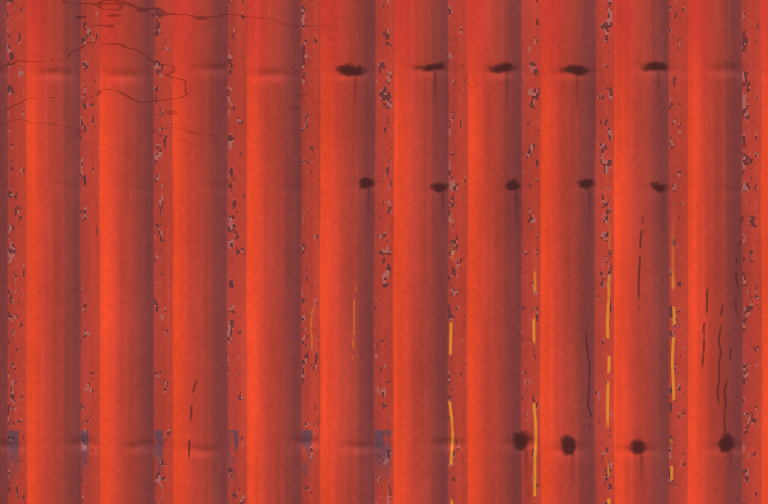
A Shadertoy shader for this texture:

```glsl
float hash(vec2 p) {
    return fract(sin(dot(p, vec2(127.1, 311.7))) * 43758.5453);
}

float noise(vec2 p) {
    vec2 i = floor(p), f = fract(p);
    f = f * f * (3.0 - 2.0 * f);
    return mix(mix(hash(i), hash(i + vec2(1, 0)), f.x),
               mix(hash(i + vec2(0, 1)), hash(i + vec2(1, 1)), f.x), f.y);
}

float fbm(vec2 p) {
    float sum = 0.0, amp = 0.5;
    for (int i = 0; i < 4; i++) {
        sum += amp * noise(p);
        p = p * 2.03 + 17.3;
        amp *= 0.5;
    }
    return sum / 0.9375;
}

// Soft step whose edge never gets thinner than a pixel
float edge(float at, float x, float soft) {
    float w = max(soft, 6.0 / iResolution.x);
    return smoothstep(at - w, at + w, x);
}

// Paint across one corrugation: lit ridge, slope, shaded side, recess
vec3 ribColor(float f, float y) {
    vec3 ridge = mix(vec3(0.90, 0.29, 0.17), vec3(0.80, 0.27, 0.20), smoothstep(0.08, 0.27, f));
    ridge = mix(ridge, vec3(0.76, 0.23, 0.20), 0.75 * smoothstep(0.72, 1.0, y));
    vec3 slope = mix(vec3(0.73, 0.26, 0.20), vec3(0.64, 0.25, 0.21), smoothstep(0.28, 0.52, f));
    vec3 shade = mix(vec3(0.57, 0.245, 0.22), vec3(0.50, 0.235, 0.23), smoothstep(0.52, 0.74, f));
    vec3 recess = mix(vec3(0.67, 0.25, 0.21), vec3(0.73, 0.26, 0.20), smoothstep(0.76, 0.98, f));
    vec3 c = mix(recess, ridge, edge(0.012, f, 0.02));
    c = mix(c, slope, edge(0.27, f, 0.045));
    c = mix(c, shade, edge(0.53, f, 0.025));
    c = mix(c, recess, edge(0.755, f, 0.02));
    return c;
}

void mainImage(out vec4 fragColor, in vec2 fragCoord) {
    vec2 uv = fragCoord / iResolution.xy;
    vec2 p = uv * vec2(1.52, 1.0);
    float x = (uv.x - 0.0326) * 10.45 + 0.025 * (noise(vec2(uv.x * 8.0, p.y * 5.0)) - 0.5);
    float col = floor(x), f = x - col;
    float rnd = hash(vec2(col, 3.7));
    float grain = noise(p * vec2(190.0, 150.0));

    // Base paint with weathering and vertical streaks
    vec3 color = ribColor(f, uv.y);
    color *= 0.93 + 0.14 * fbm(p * vec2(9.0, 5.0));
    color *= 0.96 + 0.08 * noise(p * vec2(120.0, 4.0));
    color *= 0.97 + 0.06 * grain;

    // Fine dark hairlines near the top left
    float hair = abs(fbm(p * vec2(4.0, 13.0)) - 0.5);
    color *= 1.0 - 0.2 * (1.0 - smoothstep(0.004, 0.014, hair))
           * smoothstep(0.65, 0.85, uv.y) * (1.0 - smoothstep(0.25, 0.5, uv.x));

    // Blue-grey patches at the foot of the recesses
    float recess = edge(0.76, f, 0.015) * (1.0 - edge(0.985, f, 0.015));
    float patchWidth = 1.0 - edge(0.83 + 0.18 * rnd, f, 0.02);
    float foot = smoothstep(0.02, 0.13, uv.y) * (1.0 - smoothstep(0.143, 0.15, uv.y));
    float worn = smoothstep(0.3, 0.55, fbm(p * vec2(50.0, 30.0) + 4.0));
    color = mix(color, vec3(0.37, 0.27, 0.33), 0.8 * recess * patchWidth * foot * worn * step(col, 4.5));

    // Chipped paint along the recess edges
    float side = 0.79 + 0.15 * step(0.6, rnd);
    float nearEdge = exp(-pow((f - side) / 0.075, 2.0));
    float patchy = smoothstep(0.35, 0.65, noise(vec2(col * 7.3, uv.y * 6.0)));
    float flakes = fbm(p * vec2(125.0, 62.0));
    float chip = smoothstep(0.66, 0.74, flakes + 0.16 * nearEdge * (0.4 + 0.6 * patchy) - 0.02);
    vec3 chipColor = mix(vec3(0.34, 0.20, 0.22), vec3(0.65, 0.42, 0.40), step(0.55, grain));
    color = mix(color, chipColor, 0.75 * chip * recess);

    // Yellow undercoat in long broken scratches, mostly on the right
    float wander = 0.80 + 0.14 * step(0.5, rnd) + 0.05 * (noise(vec2(col * 5.1, uv.y * 14.0)) - 0.5);
    float line = 1.0 - smoothstep(0.010, 0.030, abs(f - wander));
    float broken = smoothstep(0.46, 0.58, noise(vec2(col * 3.1 + p.x * 40.0, uv.y * 32.0)));
    float reach = (1.0 - smoothstep(0.35, 0.62, uv.y)) * step(4.5, col) * step(col, 8.5);
    color = mix(color, vec3(0.88, 0.56, 0.18), 0.85 * line * broken * reach);

    // Stray curved scratches
    for (int i = 0; i < 9; i++) {
        float k = float(i);
        vec2 start = vec2(1.52 * hash(vec2(k, 1.3)), 0.05 + 0.55 * hash(vec2(k, 8.1)));
        float len = 0.06 + 0.18 * hash(vec2(k, 5.9));
        float t = (p.y - start.y) / len;
        float bend = start.x + 0.022 * t * t * (hash(vec2(k, 2.2)) - 0.3) + 0.006 * noise(vec2(k, p.y * 40.0));
        float scratch = 1.0 - smoothstep(0.0008, 0.0035, abs(p.x - bend));
        scratch *= smoothstep(0.0, 0.1, t) * (1.0 - smoothstep(0.9, 1.0, t));
        vec3 tone = mix(vec3(0.33, 0.16, 0.15), vec3(0.80, 0.45, 0.16), step(0.6, hash(vec2(k, 4.4))));
        color = mix(color, tone, 0.65 * scratch * smoothstep(0.25, 0.5, noise(p * 60.0)));
    }

    // Three rows of dents, each with a crease, rust and a drip
    for (int row = 0; row < 3; row++) {
        float r = float(row);
        float h = hash(vec2(col, r + 11.0));
        float height = (row == 0 ? 0.862 : row == 1 ? 0.63 : 0.12) + 0.016 * (h - 0.5);
        float center = row == 0 ? 0.32 + 0.28 * h : row == 1 ? 0.63 : 0.30 + 0.60 * h;
        float first = row == 2 ? 5.5 : 3.5;
        float rusty = step(first, col) * step(col, row == 2 ? 9.5 : 8.5);
        vec2 q = vec2(f - center, uv.y - height + 0.012 * (fbm(p * 35.0) - 0.5));
        float crease = exp(-pow(q.x / 0.24, 2.0)) * (row == 1 ? 0.3 : 1.0);
        color *= 1.0 + 0.14 * crease * (exp(-pow((q.y + 0.014) / 0.009, 2.0)) - exp(-pow(q.y / 0.008, 2.0)));
        float blob = length(q / vec2(row == 0 ? 0.22 : 0.13, row == 2 ? 0.022 : 0.012));
        float rust = 1.0 - smoothstep(0.45, 1.15, blob + 0.9 * (fbm(p * 55.0 + r) - 0.45));
        float drip = exp(-pow((q.x - 0.05) / 0.025, 2.0)) * smoothstep(-0.11, 0.0, q.y) * step(q.y, 0.0);
        drip *= 0.35 + 0.4 * noise(vec2(p.x * 160.0, p.y * 20.0));
        color = mix(color, vec3(0.27, 0.13, 0.13), rusty * max(0.85 * rust, 0.6 * drip));
    }

    fragColor = vec4(clamp(color, 0.0, 1.0), 1.0);
}
```
